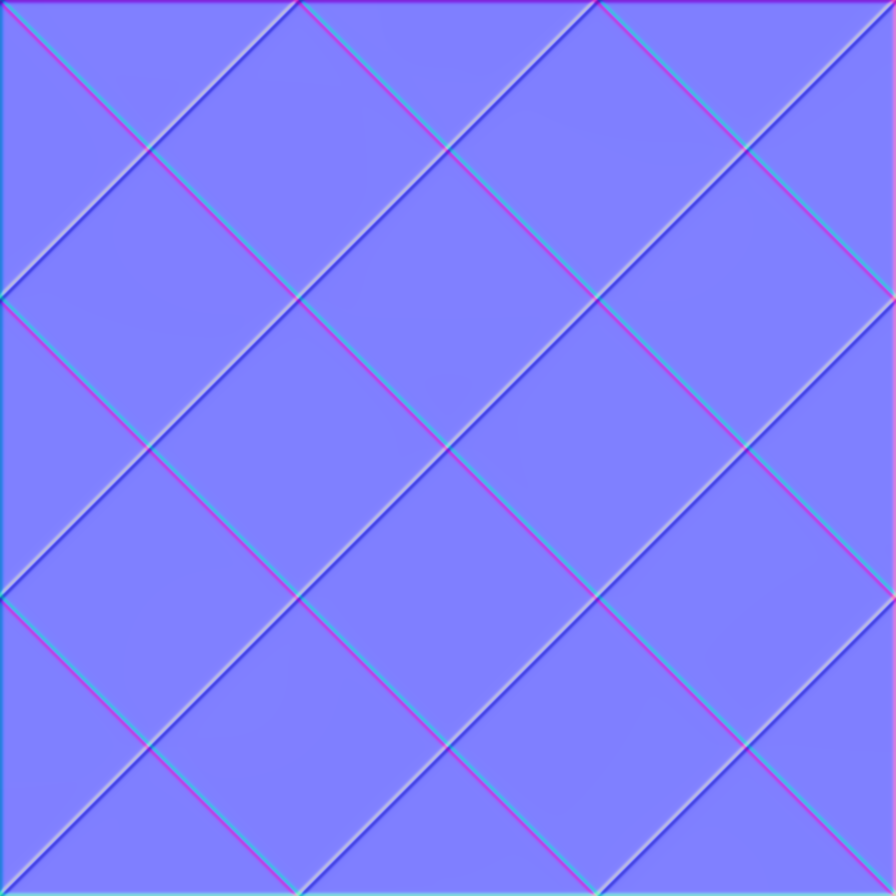
Give the GLSL for this texture map, as a WebGL 1 fragment shader.

```glsl
precision highp float;
// Normal map of a flat quilted panel: fine diagonal grooves in a diamond grid, with bevelled outer edges.

#define REPEATS 3.0          // diamonds across and down
#define GROOVE_WIDTH 0.0027  // half width of a groove
#define GROOVE_SLOPE 0.82    // steepest slope of a groove wall
#define HALO_WIDTH 0.0045    // reach of the soft shoulder beside a groove
#define HALO_SLOPE 0.13
#define BEVEL_WIDTH 0.0034   // rounding along the outer edges
#define BEVEL_SLOPE 1.0
#define WAVE_SCALE 4.0       // faint unevenness of the surface
#define WAVE_SLOPE 0.012

uniform vec2 u_resolution;

float hash(vec2 cell) {
  vec3 q = fract(vec3(cell.xyx) * 0.1031);
  q += dot(q, q.yzx + 33.33);
  return fract((q.x + q.y) * q.z);
}

float valueNoise(vec2 p) {
  vec2 cell = floor(p);
  vec2 f = fract(p);
  f = f * f * (3.0 - 2.0 * f);
  float low = mix(hash(cell), hash(cell + vec2(1.0, 0.0)), f.x);
  float high = mix(hash(cell + vec2(0.0, 1.0)), hash(cell + vec2(1.0, 1.0)), f.x);
  return mix(low, high, f.y);
}

// Signed distance to the nearest of a family of parallel diagonals.
float diagonalDistance(float along) {
  return (fract(along * REPEATS + 0.5) - 0.5) / REPEATS * 0.70711;
}

// Slope across a groove: Gaussian walls plus a soft shoulder.
float grooveSlope(float d) {
  float t = d / GROOVE_WIDTH;
  float bell = exp(-t * t);
  float wall = 2.3316 * t * bell;  // scaled to peak at one
  float halo = sign(d) * (1.0 - bell) * exp(-abs(d) / HALO_WIDTH);
  return GROOVE_SLOPE * wall + HALO_SLOPE * halo;
}

vec2 bevelSlope(vec2 p) {
  vec2 near = p / BEVEL_WIDTH;
  vec2 far = (1.0 - p) / BEVEL_WIDTH;
  return BEVEL_SLOPE * (exp(-near * near) - exp(-far * far));
}

vec3 panelColor(vec2 p) {
  // Height gradient from both groove families, the bevel and the waves
  vec2 gradient = grooveSlope(diagonalDistance(p.x - p.y)) * vec2(0.70711, -0.70711);
  gradient += grooveSlope(diagonalDistance(p.x + p.y)) * vec2(0.70711);
  gradient += bevelSlope(p);
  vec2 wave = vec2(valueNoise(p * WAVE_SCALE), valueNoise(p * WAVE_SCALE + 17.0));
  gradient += WAVE_SLOPE * (wave - 0.5);

  // Encode the normal with green pointing down
  vec3 normal = normalize(vec3(-gradient, 1.0));
  return 0.5 + 0.5 * normal * vec3(1.0, -1.0, 1.0);
}

void main() {
  // Average four samples per pixel for smooth edges
  vec3 color = vec3(0.0);
  for (int j = 0; j < 2; j++) {
    for (int i = 0; i < 2; i++) {
      vec2 offset = (vec2(float(i), float(j)) - 0.5) * 0.5;
      color += panelColor((gl_FragCoord.xy + offset) / u_resolution);
    }
  }
  gl_FragColor = vec4(color * 0.25, 1.0);
}
```
